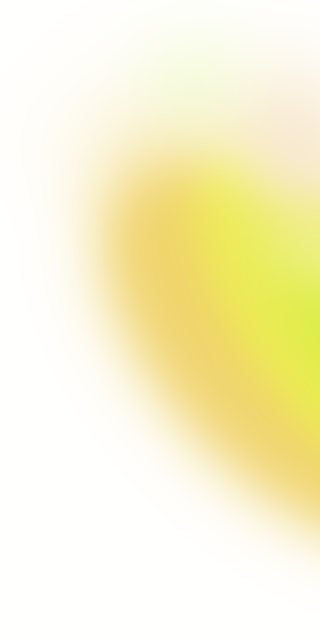
Reproduce this background procedurally as a Shadertoy shader.

```glsl
// A blurred golden ellipse leans across a white page, with a lemon and lime core
// at the right edge and pale peach and mint light above it.
// Soft ellipses come from logistic falloffs of distance, small lights from gaussians.

// Lengths are in canvas heights; the page is half as wide as it is high.
const vec2 PAGE = vec2(0.5, 1.0);

const vec3 WHITE = vec3(1.0, 1.0, 0.998);
const vec3 AMBER = vec3(0.94, 0.825, 0.42);
const vec3 LEMON = vec3(0.935, 0.925, 0.33);
const vec3 LIME  = vec3(0.86, 0.93, 0.28);
const vec3 PEACH = vec3(0.97, 0.905, 0.82);
const vec3 MINT  = vec3(0.93, 1.0, 0.80);
const vec3 HAZE  = vec3(0.93, 0.96, 0.62);

const vec2 BODY_CENTER = vec2(0.477, 0.458);
const vec2 BODY_RADII  = vec2(0.391, 0.219);
const vec2 BODY_AXIS   = vec2(0.707, -0.707);
const float BODY_BLUR  = 0.028;
const float TOP_BLUR   = 0.055;

const vec2 CORE_CENTER = vec2(0.503, 0.512);
const vec2 CORE_RADII  = vec2(0.30, 0.13);
const vec2 CORE_AXIS   = vec2(0.55, -0.835);
const float CORE_BLUR  = 0.021;

const vec2 LIME_CENTER  = vec2(0.52, 0.48);
const vec2 LIME_RADII   = vec2(0.16, 0.075);
const vec2 PEACH_CENTER = vec2(0.462, 0.772);
const vec2 PEACH_RADII  = vec2(0.088, 0.117);
const vec2 MINT_CENTER  = vec2(0.306, 0.87);
const vec2 MINT_RADII   = vec2(0.085, 0.085);
const vec2 HAZE_CENTER  = vec2(0.52, 0.61);
const vec2 HAZE_RADII   = vec2(0.10, 0.065);

// Coordinates along and across a unit axis
vec2 alongAxis(vec2 p, vec2 axis) {
    return vec2(dot(p, axis), dot(p, vec2(-axis.y, axis.x)));
}

// Approximate signed distance to an ellipse
float ellipseDistance(vec2 p, vec2 radii) {
    float k = length(p / radii);
    float slope = length(p / (radii * radii));
    return k * (k - 1.0) / max(slope, 0.001);
}

// Coverage of a blurred edge: one inside, zero outside
float softFill(float dist, float blur) {
    return 1.0 / (1.0 + exp(clamp(dist / blur, -30.0, 30.0)));
}

float glow(vec2 p, vec2 radii) {
    vec2 q = p / radii;
    return exp(-dot(q, q));
}

void mainImage(out vec4 fragColor, in vec2 fragCoord) {
    vec2 p = fragCoord / iResolution.xy * PAGE;

    // Lemon and lime core inside the amber
    vec2 corePos = alongAxis(p - CORE_CENTER, CORE_AXIS);
    float core = softFill(ellipseDistance(corePos, CORE_RADII), CORE_BLUR);
    vec3 inner = mix(AMBER, LEMON, core);
    vec2 limePos = alongAxis(p - LIME_CENTER, CORE_AXIS);
    inner = mix(inner, LIME, 0.9 * glow(limePos, LIME_RADII));

    // Body edge, which dissolves more slowly towards the top
    float blur = mix(BODY_BLUR, TOP_BLUR, smoothstep(0.61, 0.87, p.y));
    vec2 bodyPos = alongAxis(p - BODY_CENTER, BODY_AXIS);
    float body = softFill(ellipseDistance(bodyPos, BODY_RADII), blur);
    vec3 color = mix(WHITE, inner, body);

    // Pale lights over the upper part
    color = mix(color, HAZE, 0.5 * glow(p - HAZE_CENTER, HAZE_RADII));
    color = mix(color, MINT, 0.4 * glow(p - MINT_CENTER, MINT_RADII));
    color = mix(color, PEACH, 0.7 * glow(p - PEACH_CENTER, PEACH_RADII));

    fragColor = vec4(color, 1.0);
}
```
